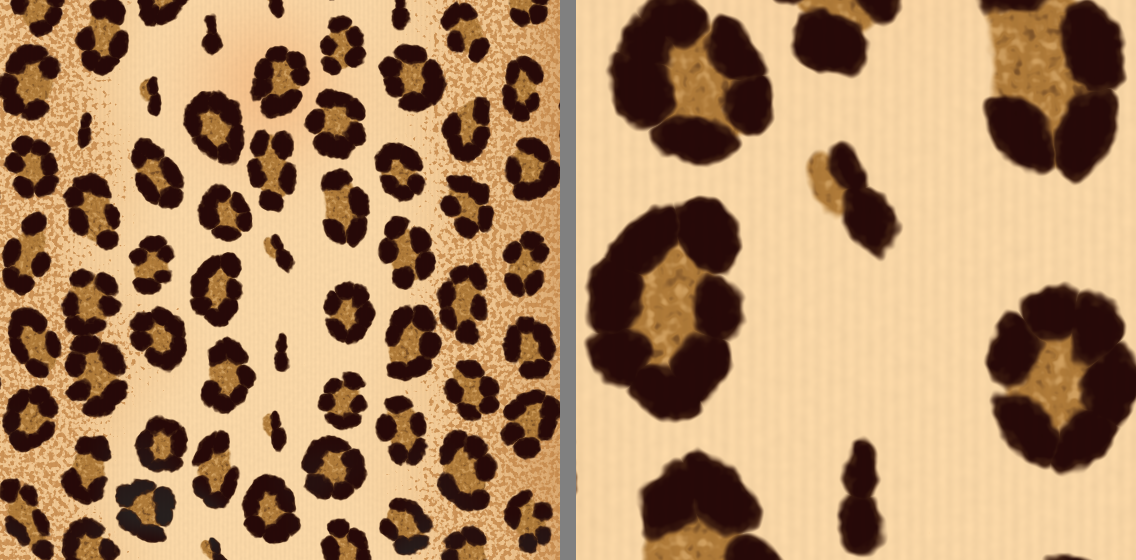
Left, the full canvas; right, a detail of the centre.
Write a Shadertoy shader that draws this pattern.

```glsl
// Leopard fur cloth: rosettes of dark lobes around gold centres, with small
// solid spots down a pale middle band. Rosettes sit on a warped, staggered
// grid of ellipse distances; gradient noise roughens edges and speckles the fur.

const vec3 CREAM = vec3(0.970, 0.835, 0.645);
const vec3 SAND  = vec3(0.930, 0.760, 0.545);
const vec3 TAN   = vec3(0.765, 0.530, 0.290);
const vec3 GOLD  = vec3(0.680, 0.475, 0.220);
const vec3 STRAW = vec3(0.800, 0.610, 0.360);
const vec3 UMBER = vec3(0.270, 0.145, 0.075);
const vec3 BLACK = vec3(0.150, 0.035, 0.030);
const vec3 SLATE = vec3(0.150, 0.130, 0.125);
const vec2 GRID  = vec2(9.0, 6.5);

vec2 hash2(vec2 p) {
    vec3 q = fract(p.xyx * vec3(0.1031, 0.1030, 0.0973));
    q += dot(q, q.yzx + 33.33);
    return fract((q.xx + q.yz) * q.zy);
}

float gradDot(vec2 cell, vec2 f, vec2 corner) {
    return dot(hash2(cell + corner + 57.0) * 2.0 - 1.0, f - corner);
}

float gradientNoise(vec2 p) {
    vec2 i = floor(p), f = p - i;
    vec2 u = f * f * f * (f * (f * 6.0 - 15.0) + 10.0);
    float low  = mix(gradDot(i, f, vec2(0, 0)), gradDot(i, f, vec2(1, 0)), u.x);
    float high = mix(gradDot(i, f, vec2(0, 1)), gradDot(i, f, vec2(1, 1)), u.x);
    return mix(low, high, u.y);
}

vec2 noise2(vec2 p) {
    return vec2(gradientNoise(p), gradientNoise(p + 31.7));
}

vec2 rotate(vec2 p, float a) {
    float c = cos(a), s = sin(a);
    return vec2(c * p.x + s * p.y, c * p.y - s * p.x);
}

// Approximate signed distance to an ellipse
float ellipse(vec2 p, vec2 radii) {
    float k = length(p / radii);
    return k * (k - 1.0) / max(length(p / (radii * radii)), 1e-3);
}

// Distances to the dark lobes (x) and to the gold centre (y)
vec2 rosette(vec2 p, vec2 seed) {
    vec2 shape = hash2(seed + 11.0);
    vec2 ring = vec2(0.031, 0.047) * mix(vec2(0.85), vec2(1.1), shape);
    float count = 5.0 + floor(shape.x * 2.99);
    float dark = 1.0;
    for (float k = 0.0; k < 7.0; k++) {
        vec2 h = hash2(seed * 7.0 + k * 3.7 + 5.0);
        vec2 g = hash2(seed * 5.0 + k * 9.1 + 23.0);
        if (k >= count || g.y < 0.06) continue;
        float a = 6.2832 * (k + 0.45 * h.x) / count + shape.y * 6.2832;
        vec2 centre = ring * vec2(cos(a), sin(a)) * mix(0.92, 1.1, h.y);
        float tangent = atan(ring.y * cos(a), -ring.x * sin(a));
        vec2 radii = vec2(mix(0.019, 0.027, g.x), mix(0.0145, 0.0185, h.y));
        dark = min(dark, ellipse(rotate(p - centre, tangent), radii));
    }
    return vec2(dark, ellipse(p, ring * 1.02));
}

// Slim solid spot, sometimes with a gold smudge beside it
vec2 solidSpot(vec2 p, vec2 seed) {
    vec2 h = hash2(seed + 41.0);
    vec2 upper = vec2(0.004 * (h.x - 0.5), 0.016);
    float dark = min(ellipse(p - upper, vec2(0.010, 0.020)),
                     ellipse(p + upper, vec2(0.014, 0.022)));
    float gold = h.y > 0.6 ? ellipse(p - vec2(-0.013, 0.012), vec2(0.012, 0.022)) : 1.0;
    return vec2(dark, gold);
}

// Nearest markings over the staggered grid
vec2 markings(vec2 p) {
    vec2 best = vec2(1.0);
    float column = floor(p.x * GRID.x);
    for (float i = -1.0; i <= 1.0; i++) {
        float col = column + i, shift = 0.5 * mod(col, 2.0);
        float row = floor(p.y * GRID.y - shift);
        for (float j = -1.0; j <= 1.0; j++) {
            vec2 cell = vec2(col, row + j);
            vec2 h = hash2(cell + 71.0), g = hash2(cell + 113.0);
            vec2 centre = (cell + vec2(0.5, 0.5 + shift)) / GRID;
            centre += (h - 0.5) * vec2(0.020, 0.034);
            vec2 q = rotate(p - centre, (g.x - 0.35) * 0.8);
            float middle = 1.0 - smoothstep(0.04, 0.13, abs(centre.x - 0.46));
            bool solid = g.y < mix(0.07, 0.5, middle);
            float size = mix(0.88, 1.08, h.y);
            vec2 d = solid ? solidSpot(q, cell) : rosette(q / size, cell) * size;
            best = min(best, d);
        }
    }
    return best;
}

vec3 furColor(vec2 p, float grain) {
    float offset = p.x - 0.48 + 0.10 * gradientNoise(p * 4.0);
    float side = smoothstep(0.16, 0.35, abs(offset));
    float speckle = smoothstep(-0.12, 0.20, grain + 0.85 * (side - 1.0) + 0.03);
    vec3 base = mix(CREAM, SAND, side * 0.75);
    base = mix(base, TAN, 0.45 * smoothstep(0.36, 0.54, offset));
    float blush = exp(-60.0 * dot(p - vec2(0.48, 0.84), p - vec2(0.48, 0.84)));
    base -= blush * vec3(0.02, 0.09, 0.11);
    return mix(base, TAN, speckle * 0.85);
}

void mainImage(out vec4 fragColor, in vec2 fragCoord) {
    vec2 p = fragCoord / iResolution.y;
    float soft = max(0.0022, 0.8 / iResolution.y);
    float grain = gradientNoise(p * 115.0) + 0.5 * gradientNoise(p * 240.0 + 9.0);

    // Broad warp breaks the grid; fine warp frays the lobes
    vec2 warped = p + 0.035 * noise2(p * 4.5) + 0.007 * noise2(p * 42.0)
                + 0.003 * noise2(p * 130.0);
    vec2 d = markings(warped);

    // Fur, gold centres, then dark lobes
    vec3 color = furColor(p, grain);
    vec3 gold = mix(GOLD, STRAW, smoothstep(0.0, 0.5, grain));
    gold = mix(gold, UMBER, 0.45 * smoothstep(0.1, 0.55, -grain));
    color = mix(color, gold, 1.0 - smoothstep(-soft, soft * 1.5, d.y));
    float worn = (1.0 - smoothstep(0.04, 0.30, p.y)) * smoothstep(-0.1, 0.3, gradientNoise(p * 6.0 + 3.0));
    vec3 dark = mix(BLACK, SLATE, worn);
    dark = mix(dark, UMBER, 0.8 * smoothstep(-0.006, 0.0, d.x + 0.005 * grain));
    color = mix(color, dark, 1.0 - smoothstep(-soft, soft, d.x));

    // Faint woven ribs
    color *= 1.0 + 0.012 * sin(p.x * 800.0) + 0.02 * grain;
    fragColor = vec4(color, 1.0);
}
```
